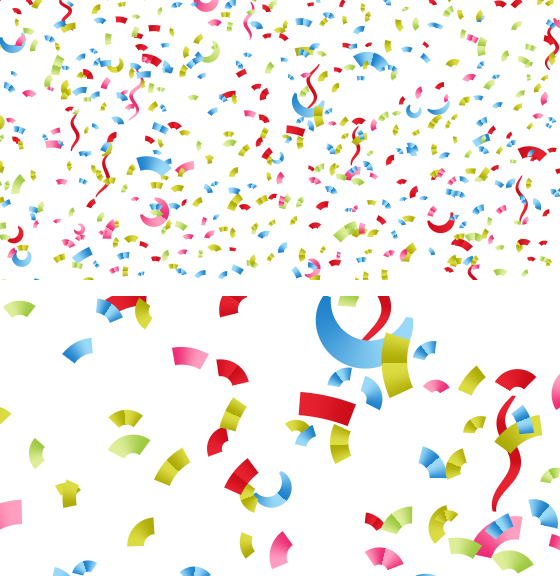
Top, the full canvas; bottom, a detail of the centre.
Write a Shadertoy shader that draws this pattern.

```glsl
// Falling paper confetti on white: bent ribbons, tapered curls and wavy streamers.
// Each size is one jittered grid layer; every piece is a band bent along an arc,
// shaded along its length with an optional fold, and edged with smooth coverage.

#define SMALL_CELL 0.0625
#define MEDIUM_CELL 0.15
#define LARGE_CELL 0.29
#define STREAMER_CELL 0.38
#define SMALL_FILL 0.80
#define MEDIUM_FILL 0.48
#define LARGE_FILL 0.62
#define STREAMER_FILL 0.60
#define SMALL_SIZE vec2(0.0160, 0.0088)
#define MEDIUM_SIZE vec2(0.0270, 0.0120)
#define LARGE_SIZE vec2(0.0440, 0.0190)
#define PAPER vec3(1.0)

// Order: olive, lime, blue, red, pink
const vec3 DEEP[5] = vec3[5](vec3(0.68, 0.67, 0.02), vec3(0.62, 0.79, 0.25),
    vec3(0.12, 0.51, 0.80), vec3(0.80, 0.05, 0.10), vec3(0.93, 0.18, 0.46));
const vec3 PALE[5] = vec3[5](vec3(0.86, 0.86, 0.26), vec3(0.87, 0.93, 0.60),
    vec3(0.60, 0.85, 0.97), vec3(0.90, 0.13, 0.19), vec3(1.00, 0.62, 0.75));
const float LEAN[5] = float[5](0.90, 0.60, -0.15, 0.10, 0.50);

// Four random values from a cell and a layer seed
vec4 hash4(vec2 cell, float seed) {
    vec4 q = fract(vec4(cell.xyx, seed + cell.y) * vec4(0.1031, 0.1030, 0.0973, 0.1099)
                   + seed * 0.137);
    q += dot(q, q.wzxy + 33.33);
    return fract((q.xxyz + q.yzzw) * q.zywx);
}

vec2 rotate(vec2 p, float angle) {
    float c = cos(angle), s = sin(angle);
    return vec2(c * p.x + s * p.y, c * p.y - s * p.x);
}

int pickHue(float h) {
    return h < 0.27 ? 0 : h < 0.45 ? 1 : h < 0.73 ? 2 : h < 0.89 ? 3 : 4;
}

float coverage(float dist) {
    return clamp(0.5 - dist * iResolution.y, 0.0, 1.0);
}

// Band of half size "size" bent through +-bend radians; t returns -1..1 along it
float bentBand(vec2 p, vec2 size, float bend, float taper, out float t) {
    float radius = size.x / bend;
    vec2 q = p + vec2(0.0, radius * mix(1.0, cos(bend), 0.4));
    float along = atan(q.x, q.y) * radius;
    t = clamp(along / size.x, -1.0, 1.0);
    float halfWidth = size.y * (1.0 - taper * t * t);
    return max(abs(along) - size.x, abs(length(q) - radius) - halfWidth);
}

// One layer of ribbons; a share of them are long tapered curls
void scatterRibbons(inout vec3 color, vec2 p, float cell, float fill, vec2 size,
                    float curlShare, float hueStart, float spread, float seed) {
    vec2 home = floor(p / cell);
    for (int k = 0; k < 9; k++) {
        vec2 id = home + vec2(k % 3 - 1, k / 3 - 1);
        vec4 place = hash4(id, seed), look = hash4(id, seed + 7.0);
        float density = 0.82 + 0.36 * hash4(floor(id / 3.0), seed + 3.0).x;
        if (place.z > fill * density) continue;

        int hue = pickHue(mix(hueStart, 1.0, look.x));
        bool curl = look.y < curlShare;
        vec2 extent = size * mix(0.68, 1.28, place.w);
        float bend = mix(0.12, 1.05, look.w);
        float angle = LEAN[hue] + (look.z - 0.5) * spread;
        if (curl) {
            extent *= vec2(1.75, 0.80);
            bend = mix(1.0, 2.4, look.w);
            angle += 3.14159;
        }
        float t;
        vec2 local = rotate(p - (id + place.xy) * cell, angle);
        float dist = bentBand(local, extent, bend, curl ? 0.75 : 0.0, t);

        // Gradient along the paper, with a sharp fold on some pieces
        float shade = 0.5 + 0.5 * t * (look.y > 0.6 ? 1.0 : -1.0);
        if (fract(look.x * 17.0) < 0.4) shade = fract(shade * 1.6 + 0.15);
        vec3 ink = mix(DEEP[hue], PALE[hue], smoothstep(0.0, 0.85, shade));
        color = mix(color, ink, coverage(dist));
    }
}

// Thin upright serpentines, front and back told apart by slope
void scatterStreamers(inout vec3 color, vec2 p, float seed) {
    vec2 home = floor(p / STREAMER_CELL);
    for (int k = 0; k < 9; k++) {
        vec2 id = home + vec2(k % 3 - 1, k / 3 - 1);
        vec4 place = hash4(id, seed), look = hash4(id, seed + 7.0);
        if (place.z > STREAMER_FILL) continue;

        vec2 q = rotate(p - (id + place.xy) * STREAMER_CELL, (look.x - 0.5) * 0.6);
        float halfLength = mix(0.055, 0.095, place.w);
        float t = q.y / halfLength;
        float waves = mix(3.5, 6.0, look.y);
        float sway = mix(0.010, 0.018, look.z);
        float phase = t * waves + look.w * 6.28;
        float slope = sway * waves / halfLength * cos(phase);
        float side = abs(q.x - sway * sin(phase)) / sqrt(1.0 + slope * slope);
        float dist = max(side - 0.0065 * (1.0 - 0.7 * t * t), abs(q.y) - halfLength);
        int hue = look.w < 0.6 ? 3 : look.w < 0.82 ? 4 : 2;
        vec3 ink = mix(DEEP[hue], PALE[hue], smoothstep(-0.4, 0.6, cos(phase)));
        color = mix(color, ink, coverage(dist));
    }
}

void mainImage(out vec4 fragColor, in vec2 fragCoord) {
    vec2 p = fragCoord / iResolution.y;
    vec3 color = PAPER;
    scatterStreamers(color, p, 41.0);
    scatterRibbons(color, p, LARGE_CELL, LARGE_FILL, LARGE_SIZE, 0.55, 0.33, 0.9, 11.0);
    scatterRibbons(color, p, MEDIUM_CELL, MEDIUM_FILL, MEDIUM_SIZE, 0.2, 0.1, 1.8, 23.0);
    scatterRibbons(color, p, SMALL_CELL, SMALL_FILL, SMALL_SIZE, 0.0, 0.0, 2.2, 5.0);
    fragColor = vec4(color, 1.0);
}
```
